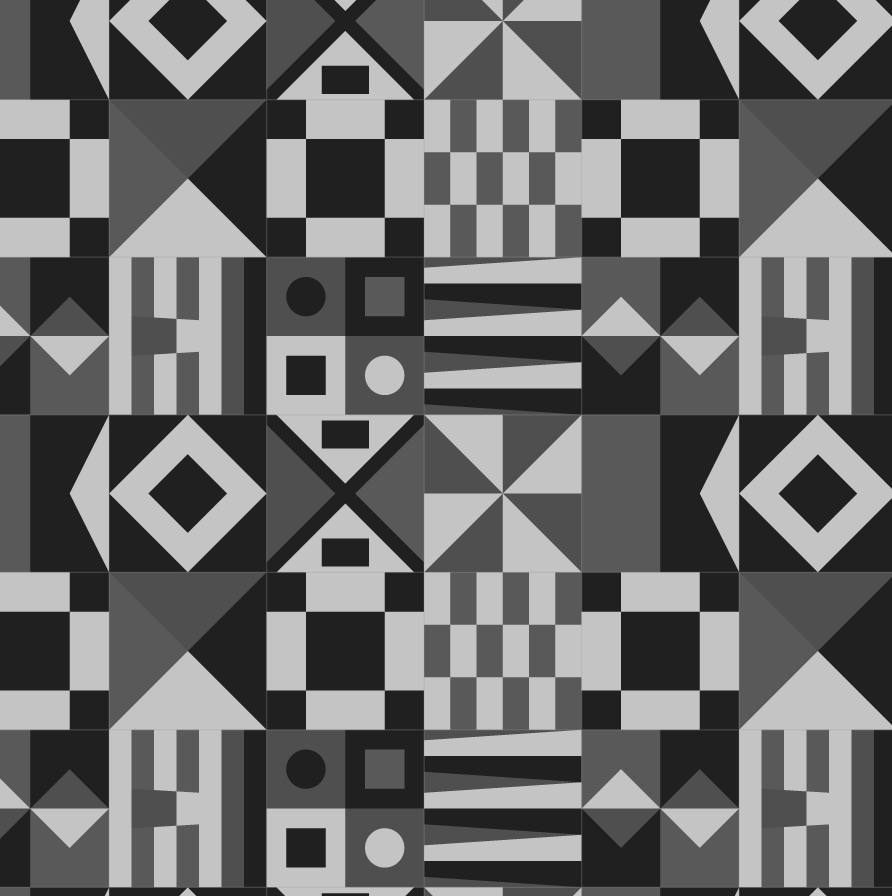
Give the GLSL for this pattern, as a Shadertoy shader.

```glsl
// A patchwork of square geometric tiles in four greys, repeating every
// four columns and three rows. Each tile is a sharp shade function on a
// centred unit square (y down); supersampling smooths every edge.

const float LIGHT = 0.77, MID = 0.35, DARK = 0.31, BLACK = 0.125;

float boxNorm(vec2 p) { return max(abs(p.x), abs(p.y)); }
float diamondNorm(vec2 p) { return abs(p.x) + abs(p.y); }

// Four triangles meeting in the centre
float envelope(vec2 p) {
    if (abs(p.x) > abs(p.y)) return p.x < 0.0 ? MID : BLACK;
    return p.y < 0.0 ? DARK : LIGHT;
}

// Dark centre square and corners on a light ground
float cornerBlocks(vec2 p) {
    bool corner = min(abs(p.x), abs(p.y)) > 0.25;
    return corner || boxNorm(p) < 0.25 ? BLACK : LIGHT;
}

float checks(vec2 p) {
    vec2 cell = floor((p + 0.5) * vec2(6.0, 3.0));
    return mod(cell.x + cell.y, 2.0) > 0.5 ? MID : LIGHT;
}

// Seven upright bars, joined by a tapering bridge
float bars(vec2 p) {
    float bar = floor((p.x + 0.5) * 7.0);
    bool bridge = abs(p.y) < 0.126 - 0.06 * (p.x + 0.357);
    if (bridge && bar > 0.5 && bar < 3.5) return bar < 2.5 ? DARK : LIGHT;
    if (bar > 5.5) return BLACK;
    if (bar > 4.5) return DARK;
    return mod(bar, 2.0) > 0.5 ? MID : LIGHT;
}

// Four quarters, alternately holding a disc or a square
float discsAndSquares(vec2 p) {
    vec2 q = abs(p) - 0.25;
    bool left = p.x < 0.0, top = p.y < 0.0;
    if (left == top) {
        if (length(q) < 0.125) return top ? BLACK : LIGHT;
        return DARK;
    }
    if (boxNorm(q) < 0.125) return top ? MID : BLACK;
    return top ? BLACK : LIGHT;
}

// Three stacked bands whose dark wedge closes toward the right
float wedges(vec2 p) {
    float band = fract(3.0 * p.y), x = p.x + 0.5;
    if (band < mix(0.3, 0.5, x)) return BLACK;
    return band < mix(0.7, 0.5, x) ? DARK : LIGHT;
}

// Two diamonds with shades swapped across each axis
float splitDiamonds(vec2 p) {
    bool inside = diamondNorm(vec2(abs(p.x) - 0.25, p.y)) < 0.25;
    if (p.x * p.y > 0.0) return inside ? LIGHT : MID;
    return inside ? DARK : BLACK;
}

float nestedDiamond(vec2 p) {
    float d = diamondNorm(p);
    return d > 0.25 && d < 0.5 ? LIGHT : BLACK;
}

// Diagonal cross with a small block above and below
float crossedBands(vec2 p) {
    vec2 a = abs(p), block = abs(vec2(p.x, a.y - 0.374));
    if (abs(a.x - a.y) < 0.063) return BLACK;
    if (block.x < 0.15 && block.y < 0.089) return BLACK;
    if (a.y > a.x) return LIGHT;
    return p.x < 0.0 ? DARK : MID;
}

float pinwheel(vec2 p) {
    return p.x * p.y * (abs(p.x) - abs(p.y)) > 0.0 ? DARK : LIGHT;
}

// Two halves with a light triangle on the right edge
float arrow(vec2 p) {
    if (p.x < 0.0) return MID;
    return abs(p.y) < 2.0 * (p.x - 0.25) ? LIGHT : BLACK;
}

float patchwork(vec2 uv) {
    vec2 p = fract(uv) - 0.5, id = mod(floor(uv), vec2(4.0, 3.0));
    float shade = BLACK;
    switch (int(id.x + 4.0 * id.y)) {
        case 0: shade = envelope(p); break;
        case 1: case 3: shade = cornerBlocks(p); break;
        case 2: shade = checks(p); break;
        case 4: shade = bars(p); break;
        case 5: shade = discsAndSquares(p); break;
        case 6: shade = wedges(p); break;
        case 7: shade = splitDiamonds(p); break;
        case 8: shade = nestedDiamond(p); break;
        case 9: shade = crossedBands(p); break;
        case 10: shade = pinwheel(p); break;
        case 11: shade = arrow(p); break;
    }
    // Faint hairline seam between tiles
    return boxNorm(p) > 0.496 ? mix(shade, 0.6, 0.3) : shade;
}

void mainImage(out vec4 fragColor, in vec2 fragCoord) {
    float shade = 0.0;
    for (int i = 0; i < 16; i++) {
        vec2 offset = (vec2(i % 4, i / 4) + 0.5) / 4.0 - 0.5;
        vec2 pos = (fragCoord + offset) / iResolution.y;
        pos.y = 1.0 - pos.y;
        shade += patchwork((pos - vec2(0.1217, 0.1113)) / 0.1758) / 16.0;
    }
    fragColor = vec4(vec3(shade), 1.0);
}
```
